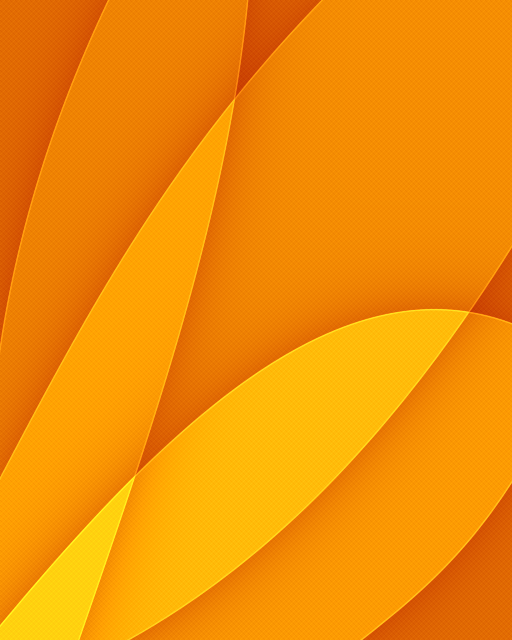
This background is drawn by a Shadertoy shader. Its source:

```glsl
// Overlapping translucent amber leaves with soft shadows, bright rims and a fine weave.

// Signed distance to a cubic curve through the origin, positive above it.
float curve(vec2 p, vec3 k) {
    float height = p.x * (k.x + p.x * (k.y + p.x * k.z));
    float slope = k.x + p.x * (2.0 * k.y + 3.0 * p.x * k.z);
    return (p.y - height) / sqrt(1.0 + slope * slope);
}

// Lightens the inside of a leaf, shades its surroundings and lights its rim.
void addLeaf(inout float light, inout float shade, inout float rim,
             float dist, float gain, float glint) {
    float pixel = 0.5 / iResolution.y;
    float inside = smoothstep(-pixel, pixel, dist);
    light += gain * inside;
    shade *= 1.0 - 0.26 * (1.0 - inside) * exp(-max(-dist, 0.0) / 0.045);
    rim = max(rim, glint * (1.0 - smoothstep(0.0003, 0.0022, abs(dist - 0.0008))));
}

// Product of two sine gratings: a soft checker with the given cycles per height.
float weave(vec2 p, float cycles) {
    vec2 wave = sin(p * 6.28318 * cycles);
    return wave.x * wave.y;
}

void mainImage(out vec4 fragColor, in vec2 fragCoord) {
    vec2 p = fragCoord / iResolution.y;

    // Each leaf lies between two curves; steep ones are read as x over y.
    float tall = min(curve(p.yx - vec2(0.46, 0.0), vec3(0.15, 0.301, 0.0)),
                    -curve(p.yx - vec2(0.0, 0.124), vec3(0.347, 0.0, -0.083)));
    float broad = min(curve(p.yx - vec2(0.254, 0.0), vec3(0.526, 0.0, 0.265)),
                      curve(p - vec2(0.202, 0.0), vec3(0.56, 0.6, 0.3)));
    float low = min(-curve(p - vec2(0.0, 0.023), vec3(1.202, -0.325, -0.55)),
                     curve(p - vec2(0.566, 0.0), vec3(0.796, 0.0, 4.65)));

    float light = 0.43, shade = 1.0, rim = 0.0;
    addLeaf(light, shade, rim, tall, 0.085, 0.12);
    addLeaf(light, shade, rim, broad, 0.125, 0.12);
    addLeaf(light, shade, rim, low, 0.18, 0.15);

    // Fine woven grain at two scales
    float grain = 0.03 * weave(p, 256.0) + 0.03 * weave(p, 128.0);
    float green = light * shade + rim + grain;

    // Amber ramp from burnt orange to yellow
    float red = min(1.0, 0.65 + 0.56 * green + 0.3 * rim);
    float blue = 0.01 + 0.05 * smoothstep(0.66, 0.8, green) + 0.4 * rim;
    fragColor = vec4(red, green, blue, 1.0);
}
```
